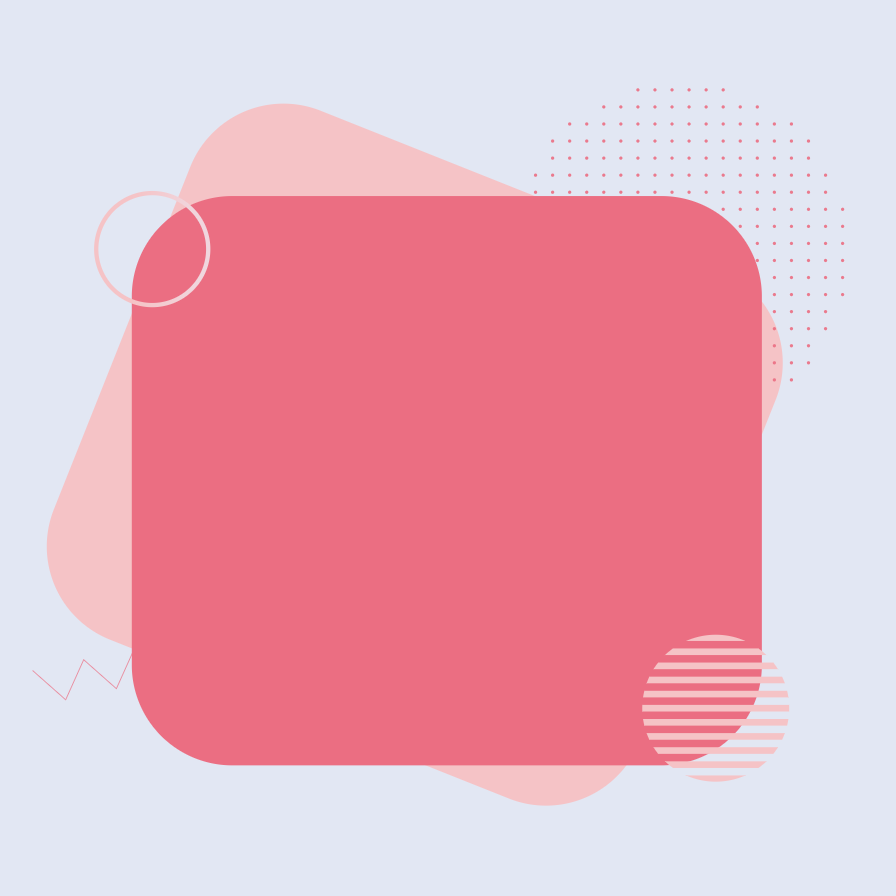
Give the GLSL for this background, as a Shadertoy shader.

```glsl
const vec3 PALE_BLUE = vec3(0.886, 0.906, 0.953);
const vec3 ROSE = vec3(0.922, 0.431, 0.510);
const vec3 BLUSH = vec3(0.961, 0.765, 0.776);
const vec3 PALE_PINK = vec3(0.94, 0.84, 0.87);

float pixelSize() {
    return 1.0 / min(iResolution.x, iResolution.y);
}

// Antialiased coverage of a signed distance
float cover(float dist) {
    return clamp(0.5 - dist / pixelSize(), 0.0, 1.0);
}

float roundedBox(vec2 p, vec2 halfSize, float radius) {
    vec2 q = abs(p) - halfSize + radius;
    return length(max(q, 0.0)) + min(max(q.x, q.y), 0.0) - radius;
}

float segment(vec2 p, vec2 a, vec2 b) {
    vec2 pa = p - a, ba = b - a;
    return length(pa - ba * clamp(dot(pa, ba) / dot(ba, ba), 0.0, 1.0));
}

// Square grid of dots kept inside a disc
float dotDisc(vec2 p) {
    vec2 origin = vec2(0.5977, 0.8997);
    float spacing = 0.01904;
    vec2 cell = origin + spacing * round((p - origin) / spacing);
    float inside = step(length(cell - vec2(0.759, 0.719)), 0.1915);
    return inside * cover(length(p - cell) - 0.0018);
}

float zigzag(vec2 p) {
    vec2 stride = vec2(0.0566, 0.0124);
    float dist = 1.0;
    for (int i = 0; i < 2; i++) {
        vec2 peak = vec2(0.0368, 0.2513) + float(i) * stride;
        vec2 dip = peak + vec2(0.0365, -0.0323);
        dist = min(dist, segment(p, peak, dip));
        dist = min(dist, segment(p, dip, peak + stride));
    }
    return cover(dist - 0.0005);
}

float stripedDisc(vec2 p) {
    float spacing = 0.01575;
    float stripe = abs(p.y - spacing * round(p.y / spacing)) - 0.0037;
    return cover(max(length(p) - 0.082, stripe));
}

void mainImage(out vec4 fragColor, in vec2 fragCoord) {
    vec2 p = (fragCoord - 0.5 * iResolution.xy) * pixelSize() + 0.5;
    vec2 panelSize = vec2(0.3516, 0.3177);
    vec3 color = PALE_BLUE;

    // Tilted rear panel
    float c = cos(0.379), s = sin(0.379);
    vec2 tilted = mat2(c, s, -s, c) * (p - vec2(0.4629, 0.4926));
    color = mix(color, BLUSH, cover(roundedBox(tilted, panelSize, 0.112)));

    // Dots and zigzag behind the front panel
    color = mix(color, ROSE, 0.9 * dotDisc(p));
    color = mix(color, ROSE, 0.75 * zigzag(p));

    // Front panel
    float panel = roundedBox(p - vec2(0.4987, 0.4635), panelSize, 0.112);
    color = mix(color, ROSE, cover(panel));

    // Ring, paler toward the right
    vec2 ringPos = p - vec2(0.1699, 0.7220);
    vec3 ringColor = mix(BLUSH, PALE_PINK, smoothstep(-0.03, 0.06, ringPos.x));
    color = mix(color, ringColor, cover(abs(length(ringPos) - 0.0625) - 0.0024));

    // Striped disc
    color = mix(color, BLUSH, stripedDisc(p - vec2(0.7988, 0.2096)));

    fragColor = vec4(color, 1.0);
}
```
